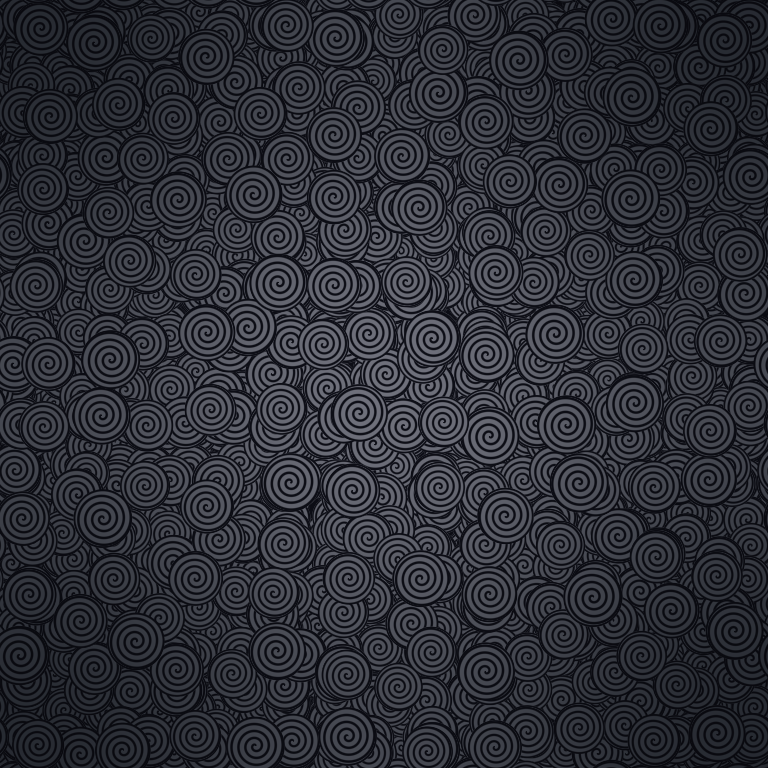
A Shadertoy shader for this pattern:

```glsl
const vec3 INK = vec3(0.042, 0.045, 0.072);
const vec3 FILL_CORNER = vec3(0.152, 0.166, 0.194);
const vec3 FILL_CENTER = vec3(0.436, 0.442, 0.484);
const int LAYERS = 6;
const float CELLS_BOTTOM = 22.0;
const float CELLS_TOP = 10.0;
const float RADIUS_BOTTOM = 0.027;
const float RADIUS_TOP = 0.0355;
const float TURNS = 4.1;
const float LINE_SHARE = 0.36;   // dark part of one spiral pitch
const float RIM_SHARE = 0.30;    // dark outline relative to the pitch
const float JITTER = 0.58;       // spread of disc centers inside a cell
const float GLOW_POWER = 1.2;
const float PI = 3.14159265;

vec3 hash3(vec3 p) {
    p = fract(p * vec3(0.1031, 0.1030, 0.0973));
    p += dot(p, p.yxz + 33.33);
    return fract((p.xxy + p.yxx) * p.zyx);
}

// x: brightness of the spiral disc, y: its coverage
vec2 spiralDisc(vec2 p, float radius, float spin, float pixel) {
    float d = length(p);
    float pitch = radius / TURNS;
    float phase = d / pitch - atan(p.y, p.x) / (2.0 * PI) + spin;
    float spiral = (abs(fract(phase) - 0.5) - 0.5 * LINE_SHARE) * pitch;
    float halfRim = 0.5 * RIM_SHARE * pitch;
    float rim = abs(d - radius) - halfRim;
    float light = smoothstep(-0.8, 0.8, min(spiral, rim) / pixel);
    float cover = 1.0 - smoothstep(-0.6, 0.6, (d - radius - halfRim) / pixel);
    return vec2(light, cover);
}

// Paints one wrapped layer of scattered discs over the brightness below
float paintLayer(float below, vec2 uv, int layer, float pixel) {
    float height = float(layer) / float(LAYERS - 1);
    float cells = floor(mix(CELLS_BOTTOM, CELLS_TOP, height) + 0.5);
    float baseRadius = mix(RADIUS_BOTTOM, RADIUS_TOP, height);
    // Alternate the stacking direction between layers
    vec2 flip = vec2((layer & 1) == 0 ? 1.0 : -1.0, (layer & 2) == 0 ? 1.0 : -1.0);
    vec2 home = floor(uv * cells);
    for (int j = -1; j <= 1; j++) {
        for (int i = -1; i <= 1; i++) {
            vec2 cell = home + vec2(i, j) * flip;
            vec3 rnd = hash3(vec3(mod(cell, cells), float(layer) * 17.0) + 3.0);
            vec2 center = (cell + 0.5 + JITTER * (rnd.xy - 0.5)) / cells;
            float radius = baseRadius * mix(0.90, 1.06, rnd.z);
            vec2 offset = uv - center;
            if (dot(offset, offset) < radius * radius * 1.5) {
                vec2 disc = spiralDisc(offset, radius, fract(rnd.z * 7.0 + rnd.x), pixel);
                below = mix(below, disc.x, disc.y);
            }
        }
    }
    return below;
}

void mainImage(out vec4 fragColor, in vec2 fragCoord) {
    vec2 uv = fragCoord / iResolution.xy;
    float pixel = 1.0 / min(iResolution.x, iResolution.y);

    // Stack the discs from the bottom layer up
    float light = 0.0;
    for (int layer = 0; layer < LAYERS; layer++) {
        light = paintLayer(light, uv, layer, pixel);
    }

    // Periodic glow, brightest in the middle
    vec2 wave = sin(PI * uv);
    float glow = pow(0.5 * dot(wave, wave), GLOW_POWER);
    vec3 fill = mix(FILL_CORNER, FILL_CENTER, glow);
    vec3 ink = INK * mix(0.8, 1.2, glow);
    fragColor = vec4(mix(ink, fill, light), 1.0);
}
```
